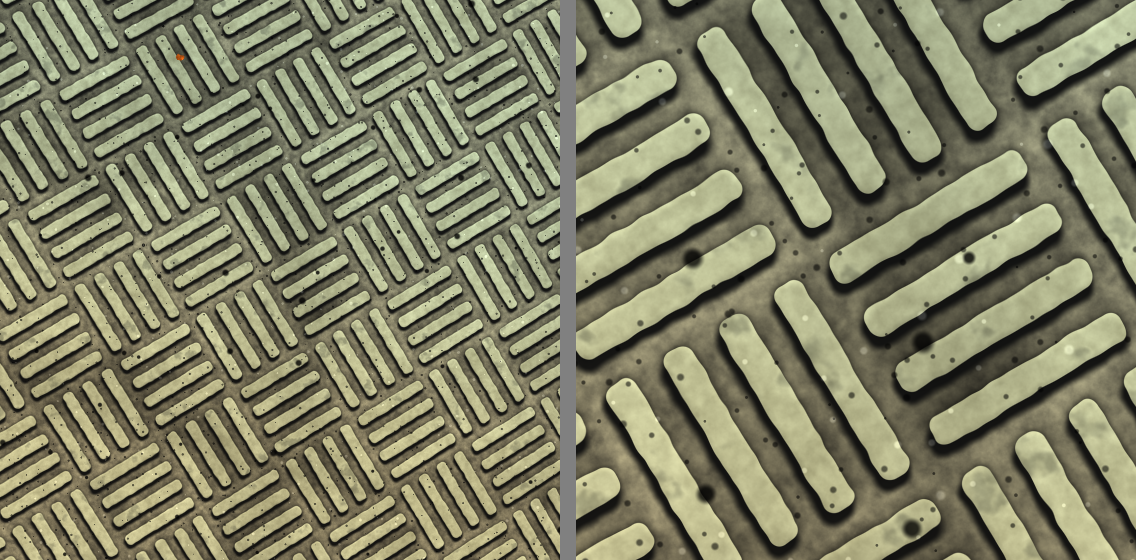
Left, the full canvas; right, a detail of the centre.
A WebGL 1 fragment shader for this texture:

```glsl
precision highp float;
// Worn metal tread plate: a tilted checkerboard of blocks, each with four raised
// rounded bars, turned a quarter in every other block. Bars are distance fields
// with a cast shadow and bevel; layered noise and cellular specks add the wear.
uniform vec2 u_resolution;

// Layout, in canvas heights
const vec2 BLOCK_CENTRE = vec2(0.573, 0.4896);
const float BLOCK_SIZE = 0.1512;
const float TILT = 0.54;
const float PERSPECTIVE = 0.075;

// Bars, in block sizes
const float BARS = 4.0;
const vec2 BAR_HALF = vec2(0.437, 0.063);
const float CORNER = 0.046;
const vec2 TO_LIGHT = vec2(0.025, 0.034);
const float PENUMBRA = 0.027;
const float EDGE_WEAR = 0.012;

// Colours
const vec3 BAR_DULL = vec3(0.66, 0.65, 0.51);
const vec3 BAR_BRIGHT = vec3(0.86, 0.86, 0.70);
const vec3 GROUND_DARK = vec3(0.36, 0.34, 0.285);
const vec3 GROUND_LIGHT = vec3(0.66, 0.625, 0.51);
const vec3 SHADOW = vec3(0.06, 0.06, 0.06);
const vec3 COOL_TINT = vec3(0.95, 1.02, 1.03);
const vec3 WARM_TINT = vec3(1.03, 1.0, 0.93);
const vec3 LEAF = vec3(0.85, 0.36, 0.08);
const vec2 LEAF_AT = vec2(0.323, 0.898);

float hash(vec2 p) {
  vec3 q = fract(vec3(p.xyx) * 0.1031);
  q += dot(q, q.yzx + 33.33);
  return fract((q.x + q.y) * q.z);
}

float noise(vec2 p) {
  vec2 i = floor(p), f = fract(p);
  f = f * f * (3.0 - 2.0 * f);
  return mix(mix(hash(i), hash(i + vec2(1.0, 0.0)), f.x),
             mix(hash(i + vec2(0.0, 1.0)), hash(i + 1.0), f.x), f.y);
}

float layeredNoise(vec2 p) {
  float sum = 0.0, amp = 0.5;
  for (int i = 0; i < 4; i++) {
    sum += amp * noise(p);
    p = mat2(1.6, 1.2, -1.2, 1.6) * p + 17.3;
    amp *= 0.55;
  }
  return sum / 1.01;
}

// Cellular pits: a share of the cells holds one round spot of random size
float specks(vec2 p, float share) {
  vec2 home = floor(p);
  float spot = 0.0;
  for (int y = -1; y <= 1; y++) {
    for (int x = -1; x <= 1; x++) {
      vec2 c = home + vec2(float(x), float(y));
      vec2 centre = c + vec2(hash(c + 3.7), hash(c + 41.2));
      float radius = 0.12 + 0.25 * hash(c + 9.1);
      float present = step(hash(c + 71.9), share);
      spot = max(spot, present * smoothstep(radius, radius * 0.4, distance(p, centre)));
    }
  }
  return spot;
}

// Signed distance to the nearest bar (x) and a random value for that bar (y)
vec2 treadBar(vec2 p) {
  vec2 block = floor(p + 0.5);
  vec2 f = p - block;
  if (mod(block.x + block.y, 2.0) > 0.5) f = f.yx;
  float row = clamp(floor(f.y * BARS) + 0.5, 0.5 - 0.5 * BARS, 0.5 * BARS - 0.5);
  float seed = hash(block * 5.0 + vec2(row, 60.0));
  f -= vec2((seed - 0.5) * 0.012, row / BARS);
  vec2 q = abs(f) - BAR_HALF + CORNER;
  return vec2(length(max(q, 0.0)) + min(max(q.x, q.y), 0.0) - CORNER, seed);
}

void main() {
  vec2 uv = gl_FragCoord.xy / u_resolution.y;
  vec2 q = uv - BLOCK_CENTRE;
  q /= 1.0 - PERSPECTIVE * q.x;
  float c = cos(TILT), s = sin(TILT);
  vec2 p = vec2(c * q.x + s * q.y, c * q.y - s * q.x) / BLOCK_SIZE;

  float grain = layeredNoise(uv * 150.0);
  float mottle = layeredNoise(uv * 38.0 + 5.0);
  float grime = smoothstep(0.46, 0.78, layeredNoise(uv * 5.0 + 2.4));

  // Bar shape with worn edges, and the same field seen towards the light
  vec2 bar = treadBar(p);
  float wear = (noise(uv * 110.0) - 0.5) * EDGE_WEAR;
  float d = bar.x + wear;
  float lit = treadBar(p + TO_LIGHT).x + wear;
  float aa = 0.8 / (u_resolution.y * BLOCK_SIZE);

  // Ground: mottled, dirtier between the bars, dark beside them
  vec2 f = abs(fract(p + 0.5) - 0.5);
  float inside = smoothstep(0.5, 0.36, max(f.x, f.y));
  float tone = 0.62 + 1.1 * (grain - 0.5) + 0.9 * (mottle - 0.5);
  vec3 ground = mix(GROUND_DARK, GROUND_LIGHT, clamp(tone, 0.0, 1.2));
  ground *= (1.0 - 0.13 * inside) * (1.0 - 0.32 * grime);
  ground *= 1.0 - 0.5 * exp(-max(d, 0.0) / 0.016);
  ground = mix(ground, SHADOW, 0.95 * smoothstep(PENUMBRA, -0.012, lit));

  // Bar tops: stained, with a lit and a shaded bevel
  float shine = 0.52 + 0.8 * (grain - 0.5) + 0.9 * (mottle - 0.5) + 0.3 * (bar.y - 0.5);
  vec3 top = mix(BAR_DULL, BAR_BRIGHT, clamp(shine, -0.4, 1.1));
  float bevel = smoothstep(-0.028, 0.0, d) * clamp((lit - d) / length(TO_LIGHT), -1.0, 1.0);
  top *= (1.0 + 0.12 * bevel) * (1.0 - 0.12 * grime);
  top *= 1.0 - 0.25 * smoothstep(0.62, 0.8, mottle);
  vec3 color = mix(ground, top, smoothstep(aa, -aa, d));

  // Pits, grit and a fallen leaf scrap
  color *= 1.0 - 0.55 * specks(uv * 120.0, 0.10);
  color *= 1.0 - 0.8 * specks(uv * 42.0 + 8.0, 0.025);
  color += 0.16 * specks(uv * 95.0 + 30.0, 0.04);
  float scrap = length((uv - LEAF_AT) * vec2(1.0, 1.6)) + 0.008 * (noise(uv * 170.0) - 0.5);
  color = mix(color, LEAF * (0.5 + grain), smoothstep(0.009, 0.007, scrap));

  color *= mix(WARM_TINT, COOL_TINT, smoothstep(0.25, 0.95, uv.y + 0.25 * uv.x));
  gl_FragColor = vec4(color, 1.0);
}
```
